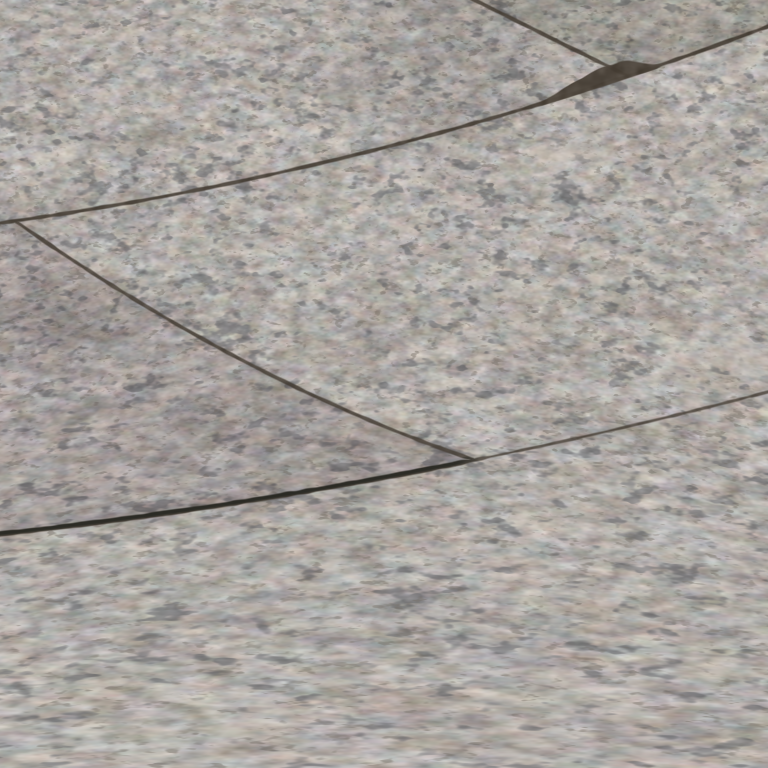
A Shadertoy shader for this texture:

```glsl
// Speckled granite paving seen at a slant: curved joints split it into slabs.
// Joints are parabolas with signed distances; the grain is layered, rotated
// value noise that stretches sideways towards the bottom edge.
#define GRAIN_TOP 68.0
#define GRAIN_BOTTOM 26.0
#define GRAIN_ROWS 118.0
#define CONTRAST 0.32
#define TINT 0.075
#define JOINT_WIDTH 0.0023
#define JOINT_SOFT 0.0014
#define STONE vec3(0.692, 0.675, 0.658)
#define SPECK vec3(0.46, 0.46, 0.47)
#define CREAM vec3(0.785, 0.75, 0.71)
#define SOIL vec3(0.28, 0.25, 0.215)

float hash(vec2 p) {
    vec3 q = fract(vec3(p.xyx) * 0.1031);
    q += dot(q, q.yzx + 33.33);
    return fract((q.x + q.y) * q.z);
}

float noise(vec2 p) {
    vec2 i = floor(p), f = fract(p);
    f = f * f * (3.0 - 2.0 * f);
    return mix(mix(hash(i), hash(i + vec2(1, 0)), f.x),
               mix(hash(i + vec2(0, 1)), hash(i + vec2(1, 1)), f.x), f.y);
}

// Zero-centred fractal noise, each octave turned to hide the lattice
float fbm(vec2 p) {
    float sum = 0.0, amp = 0.5;
    p = mat2(0.86, 0.5, -0.5, 0.86) * p;
    for (int i = 0; i < 3; i++) {
        sum += amp * (noise(p) - 0.5);
        p = mat2(1.5, 1.1, -1.1, 1.5) * p + 17.3;
        amp *= 0.65;
    }
    return sum;
}

// Signed distance to y = c.x + c.y x + c.z x^2, positive above
float curveDist(vec2 p, vec3 c) {
    float slope = c.y + 2.0 * c.z * p.x;
    return (p.y - c.x - p.x * (c.y + c.z * p.x)) / sqrt(1.0 + slope * slope);
}

float line(float d, float halfWidth, float soft) {
    return 1.0 - smoothstep(halfWidth - soft, halfWidth + soft, abs(d));
}

float blob(vec2 p, vec2 centre, vec2 size) {
    vec2 q = (p - centre) / size;
    return exp(-dot(q, q));
}

vec3 granite(vec2 p) {
    float across = mix(GRAIN_BOTTOM, GRAIN_TOP, smoothstep(-0.1, 0.75, p.y));
    vec2 g = vec2((p.x - 0.5) * across, p.y * GRAIN_ROWS);

    float tone = fbm(g);
    vec3 col = STONE + CONTRAST * tone;
    col += 0.10 * fbm(g * 0.22 + 40.0);

    // Warm, cool and greenish minerals
    float warm = fbm(g * 0.75 + 91.0);
    float green = fbm(g * 0.9 + 143.0);
    col += TINT * (warm * vec3(1.0, 0.1, -1.0) + green * vec3(-0.6, 0.6, -0.1));

    // Pale feldspar patches and dark mica flecks
    float pale = smoothstep(0.06, 0.24, fbm(g * 0.6 + 211.0));
    col = mix(col, CREAM + 0.15 * tone, 0.42 * pale);
    float cluster = fbm(g * 0.2 + 300.0);
    float fleck = smoothstep(0.09, 0.31, fbm(g * 0.8 + 57.0) + 0.25 * cluster);
    col = mix(col, SPECK + 0.2 * tone, 0.72 * fleck);
    float chip = smoothstep(0.12, 0.34, fbm(g * 1.3 + 407.0));
    return mix(col, vec3(0.45, 0.425, 0.39), 0.45 * chip);
}

void mainImage(out vec4 fragColor, in vec2 fragCoord) {
    vec2 p = fragCoord / iResolution.xy;
    float soft = max(JOINT_SOFT, 0.75 / iResolution.y);

    // Two long arcs and two cross joints
    float upper = curveDist(p, vec3(0.7096, 0.137, 0.119));
    float lower = curveDist(p, vec3(0.3047, 0.109, 0.076));
    float leftCross = curveDist(p - vec2(0.026, 0.708), vec3(0.0, -0.701, 0.308));
    float rightCross = curveDist(p - vec2(0.618, 1.0), vec3(0.0, -0.50, 0.02));
    float above = smoothstep(-soft, soft, upper);
    float below = smoothstep(-soft, soft, -lower);
    float band = (1.0 - above) * (1.0 - below);
    float leftSlab = band * smoothstep(-soft, soft, -leftCross);
    float rightSlab = above * smoothstep(-soft, soft, rightCross);

    // Slab shades and broad stains
    vec3 col = granite(p);
    col *= 1.0 - leftSlab * vec3(0.075, 0.09, 0.08);
    col *= 1.0 - rightSlab * vec3(0.10, 0.10, 0.12);
    col *= 1.0 - 0.10 * above * blob(p, vec2(0.60, 0.94), vec2(0.14, 0.09));
    col *= 1.0 - 0.18 * blob(p, vec2(0.447, 0.889), vec2(0.022, 0.011));
    col *= 1.0 - 0.09 * leftSlab * blob(p, vec2(0.09, 0.58), vec2(0.07, 0.04));
    col = mix(col, CREAM, 0.5 * blob(p, vec2(0.74, 0.80), vec2(0.055, 0.014)));
    col = mix(col, CREAM, 0.5 * blob(p, vec2(0.95, 0.535), vec2(0.065, 0.013)));

    // Joints, ragged in width; the lower arc is heavier left of the crossing
    float ragged = 0.0012 * (noise(p * 75.0) - 0.5);
    float heavy = 1.0 - smoothstep(0.59, 0.635, p.x);
    float lowerWidth = mix(0.0018, 0.0032, heavy) + ragged;
    float joint = 0.92 * line(upper, JOINT_WIDTH + ragged, soft);
    joint = max(joint, 0.85 * band * line(leftCross, JOINT_WIDTH + ragged, soft));
    joint = max(joint, 0.88 * above * line(rightCross, JOINT_WIDTH + ragged, soft));
    joint = max(joint, mix(0.80, 0.95, heavy) * line(lower, lowerWidth, soft));
    float shade = exp(-abs(lower) * 190.0) + exp(-abs(upper) * 190.0)
                + band * exp(-abs(leftCross) * 190.0);
    col *= 1.0 - 0.09 * min(shade, 1.0);
    vec3 soil = SOIL + 0.08 * (noise(p * 120.0) - 0.5);
    vec3 deep = mix(vec3(0.15, 0.15, 0.125), soil, smoothstep(0.0, 0.004, -lower));
    col = mix(col, mix(soil, deep, heavy * line(lower, 0.006, soft)), joint);

    // Soil bulging above the upper arc where the right joint meets it
    float bulge = smoothstep(0.685, 0.79, p.x) * (1.0 - smoothstep(0.805, 0.868, p.x));
    float crest = bulge * (0.0215 + 0.004 * (noise(p * 70.0) - 0.5));
    float soilMask = smoothstep(-soft, soft, crest - upper)
                   * smoothstep(-soft, soft, upper + 0.003) * smoothstep(0.02, 0.12, bulge);
    col = mix(col, soil * 1.05, 0.94 * soilMask);

    fragColor = vec4(clamp(col, 0.0, 1.0), 1.0);
}
```
